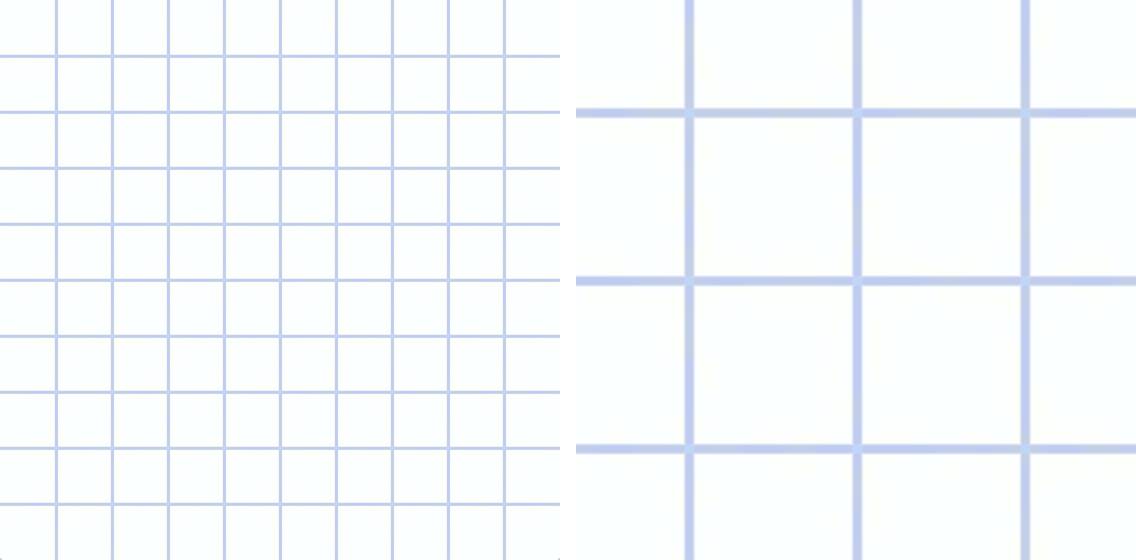
Left: the whole. Right: its middle third, enlarged.
Give the GLSL for this pattern, as a Shadertoy shader.

```glsl
#define CELLS 10.0
#define LINE_WIDTH 0.0056
#define LINE_SOFTNESS 0.0012
#define LINE_OFFSET vec2(0.0008, -0.0006)
#define PAPER_COOL vec3(0.99, 1.0, 1.0)
#define PAPER_WARM vec3(0.99, 1.0, 0.98)
#define INK_GREY vec3(0.77, 0.81, 0.89)
#define INK_BLUE vec3(0.75, 0.80, 0.94)
#define INK_CROSSING vec3(0.75, 0.84, 0.97)
#define CORNER_GREY vec3(0.70)
#define CORNER_RADIUS 0.004

float hash(vec2 p) {
    return fract(sin(dot(p, vec2(127.1, 311.7))) * 43758.5453);
}

float noise(vec2 p) {
    vec2 i = floor(p);
    vec2 f = fract(p);
    vec2 u = f * f * (3.0 - 2.0 * f);
    float low = mix(hash(i), hash(i + vec2(1.0, 0.0)), u.x);
    float high = mix(hash(i + vec2(0.0, 1.0)), hash(i + vec2(1.0, 1.0)), u.x);
    return mix(low, high, u.y);
}

// Distance to the nearest inner rule on each axis; the border stays open
vec2 ruleDistance(vec2 p) {
    vec2 index = clamp(floor(p * CELLS + 0.5), 1.0, CELLS - 1.0);
    return abs(p - index / CELLS);
}

void mainImage(out vec4 fragColor, in vec2 fragCoord) {
    vec2 uv = fragCoord / iResolution.xy;
    float pixel = 1.0 / min(iResolution.x, iResolution.y);

    // Paper with a faint warm mottle near the rules
    vec2 dist = ruleDistance(uv - LINE_OFFSET);
    float nearRule = 1.0 - smoothstep(0.008, 0.022, min(dist.x, dist.y));
    float warmth = smoothstep(0.4, 0.6, noise(uv * 70.0)) * nearRule;
    vec3 color = mix(PAPER_COOL, PAPER_WARM, warmth);

    // Soft rules with slight ink variation
    float soft = max(LINE_SOFTNESS, 0.75 * pixel);
    vec2 rules = 1.0 - smoothstep(-soft, soft, dist - 0.5 * LINE_WIDTH);
    float tint = smoothstep(0.3, 0.7, noise(uv * 45.0 + 7.0));
    vec3 ink = mix(INK_BLUE, INK_GREY, tint * 0.7);
    ink = mix(ink, INK_CROSSING, rules.x * rules.y);
    color = mix(color, ink, max(rules.x, rules.y));

    // Worn lower corners
    float cornerDist = length(vec2(min(uv.x, 1.0 - uv.x), uv.y));
    float corner = 1.0 - smoothstep(0.0, CORNER_RADIUS + pixel, cornerDist);
    color = mix(color, CORNER_GREY, corner);

    fragColor = vec4(color, 1.0);
}
```
